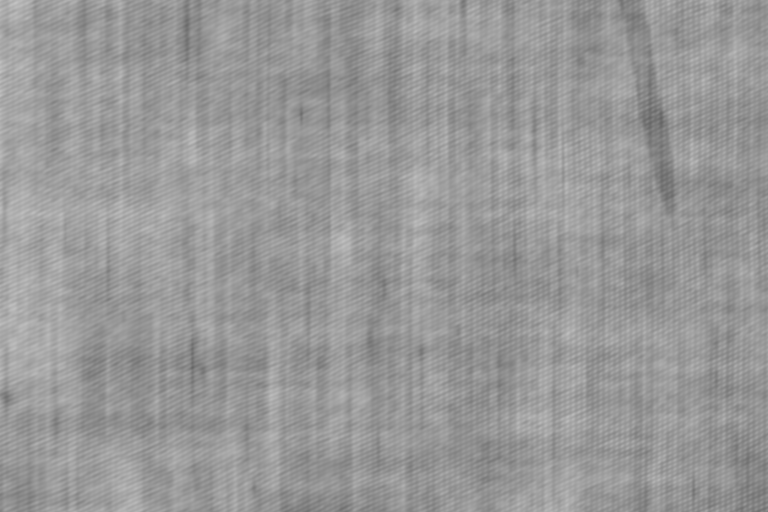
This texture is drawn by a Shadertoy shader. Its source:

```glsl
const float CLOTH_GREY = 0.594;
const float COLUMNS = 94.0;   // warp threads per canvas height
const float ROWS = 106.0;     // weft threads per canvas height
const float TAU = 6.2831853;
const int SLUBS = 44;

float hash(vec2 p) {
    vec3 q = fract(vec3(p.xyx) * 0.1031);
    q += dot(q, q.yzx + 33.33);
    return fract((q.x + q.y) * q.z);
}

// Value noise centred on zero
float noise(vec2 p) {
    vec2 cell = floor(p);
    vec2 f = fract(p);
    f = f * f * (3.0 - 2.0 * f);
    float low = mix(hash(cell), hash(cell + vec2(1.0, 0.0)), f.x);
    float high = mix(hash(cell + vec2(0.0, 1.0)), hash(cell + vec2(1.0, 1.0)), f.x);
    return mix(low, high, f.y) - 0.5;
}

float softSpot(vec2 p, vec2 centre, vec2 radius) {
    vec2 d = (p - centre) / radius;
    return exp(-dot(d, d));
}

// Slanted twill floats, broken into columns towards the right
float weave(vec2 p, float columnStrength) {
    vec2 warp = vec2(noise(p * 5.0 + 11.0), noise(p * 7.0 + 47.0));
    float column = p.x * COLUMNS + warp.x * 0.7;
    float row = p.y * ROWS - column * 0.5 + warp.y * 1.4;
    float twill = sin(TAU * row);
    float gaps = cos(TAU * column);
    float strength = 0.8 + 0.7 * noise(p * 14.0);
    return strength * (0.023 * twill + 0.019 * columnStrength * gaps * (1.0 + 0.4 * twill));
}

// Uneven thread thickness along both directions
float threads(vec2 p) {
    float fineWarp = noise(vec2(p.x * 85.0, p.y * 4.0));
    float wideWarp = noise(vec2(p.x * 30.0 + 70.0, p.y * 2.2));
    float fineWeft = noise(vec2(p.x * 5.0, p.y * 60.0 + 20.0));
    float wideWeft = noise(vec2(p.x * 3.0 + 9.0, p.y * 17.0));
    return 0.085 * fineWarp + 0.055 * wideWarp + 0.045 * fineWeft + 0.055 * wideWeft;
}

// Short dark thickenings scattered along the warp
float slubs(vec2 p, float aspect) {
    float dark = 0.0;
    for (int i = 0; i < SLUBS; i++) {
        float id = float(i);
        vec2 centre = vec2(hash(vec2(id, 3.7)) * aspect, hash(vec2(id, 19.1)));
        float size = hash(vec2(id, 41.3));
        vec2 radius = vec2(0.0035 + 0.003 * hash(vec2(id, 57.9)), 0.015 + 0.11 * size * size);
        float depth = 0.03 + 0.065 * hash(vec2(id, 73.5));
        dark += depth * softSpot(p, centre, radius);
    }
    return dark;
}

// Long dark warp thread, stronger in places
float darkThread(vec2 p, float x, float bottom) {
    float line = softSpot(p, vec2(x + 0.003 * noise(vec2(p.y * 6.0, x)), p.y), vec2(0.005, 1.0));
    float fade = smoothstep(bottom - 0.12, bottom + 0.15, p.y);
    return line * fade * (0.65 + 0.8 * noise(vec2(x * 30.0, p.y * 18.0)));
}

// Slanting smear that hangs from the top and narrows at its tip
float smear(vec2 p) {
    float drop = 1.0 - p.y;
    float centre = 1.232 + 0.19 * drop;
    float halfWidth = 0.024 * (1.0 - 0.75 * smoothstep(0.28, 0.47, drop));
    float ragged = 0.008 * noise(p * vec2(60.0, 35.0));
    float across = abs(p.x - centre) + ragged;
    float body = 1.0 - smoothstep(halfWidth - 0.009, halfWidth + 0.006, across);
    float density = 0.8 + 0.5 * noise(p * vec2(70.0, 12.0));
    return body * density * (1.0 - smoothstep(0.38, 0.49, drop));
}

void mainImage(out vec4 fragColor, in vec2 fragCoord) {
    vec2 p = fragCoord / iResolution.y;
    float aspect = iResolution.x / iResolution.y;
    float across = p.x / aspect;

    // Broad light and cloudy patches
    float grey = CLOTH_GREY + 0.022 * (p.y - 0.5) - 0.012 * across;
    grey += 0.05 * softSpot(p, vec2(0.0, 0.75), vec2(0.09, 0.35));
    grey += 0.05 * noise(p * 3.5) + 0.04 * noise(p * 11.0 + 30.0);

    // Cloth structure with slanted fibre grain
    float columnStrength = mix(0.3, 1.0, smoothstep(0.35, 0.85, across));
    vec2 slanted = vec2(p.x, p.y - 0.45 * p.x);
    grey += weave(p, columnStrength) + threads(p);
    grey += 0.065 * noise(slanted * vec2(75.0, 150.0));
    grey += 0.035 * noise(p * 45.0 + 80.0);

    // Dark threads and stains
    grey -= slubs(p, aspect);
    grey -= 0.075 * darkThread(p, 0.643, 0.4);
    grey -= 0.04 * darkThread(p, 0.525, 0.8);
    grey -= 0.125 * smear(p);
    grey -= 0.16 * softSpot(p, vec2(0.012, 0.222), vec2(0.018, 0.012));
    grey -= 0.08 * softSpot(p, vec2(1.137, 0.878), vec2(0.012, 0.01));

    fragColor = vec4(vec3(clamp(grey, 0.0, 1.0)), 1.0);
}
```
